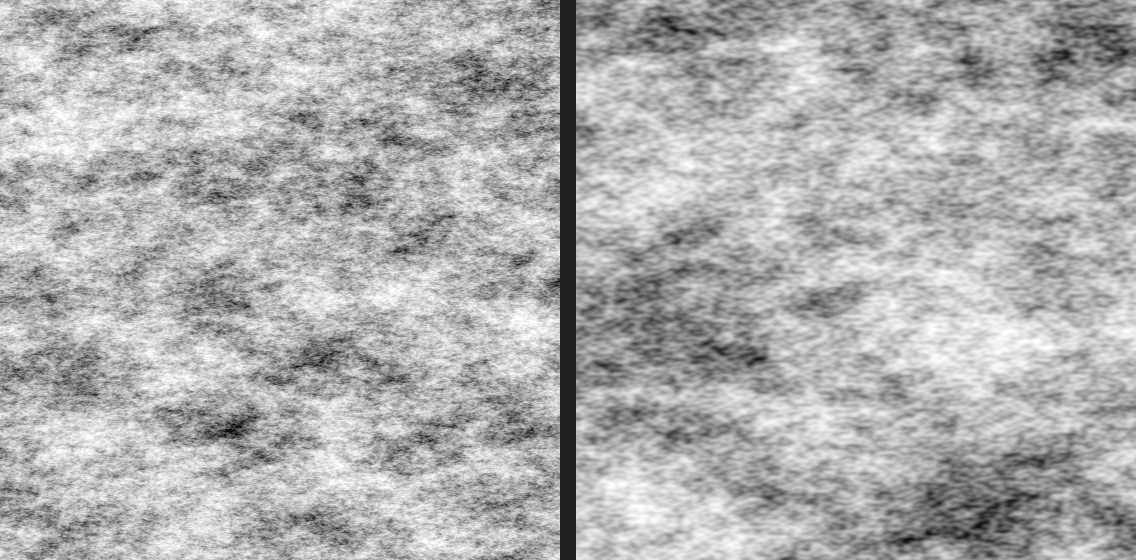
Left, the full canvas; right, a detail of the centre.
Write a Shadertoy shader that draws this texture.

```glsl
const int OCTAVES = 7;
const float BASE_FREQUENCY = 2.7;   // coarsest cells across the canvas
const float LACUNARITY = 2.03;
const float GAIN = 0.95;            // amplitude ratio between octaves
const float STRETCH = 2.05;         // horizontal elongation of the grains
const float TILT = 0.03;            // rise of the streaks, in radians
const float OCTAVE_TURN = 0.9;      // hides the lattice directions
const float NOISE_DEVIATION = 0.21; // typical spread of one octave
const float MEAN_GREY = 0.702;
const float CONTRAST = 0.134;
const float DARK_SKEW = 0.014;      // deepens shadows, compresses lights
const float TAU = 6.2831853;

mat2 rotation(float angle) {
    float c = cos(angle), s = sin(angle);
    return mat2(c, -s, s, c);
}

// Integer hash giving a random unit gradient per lattice point
vec2 latticeGradient(ivec2 cell, int seed) {
    uint h = uint(cell.x) * 374761393u + uint(cell.y) * 668265263u
           + uint(seed) * 974634777u;
    h = (h ^ (h >> 15)) * 2246822519u;
    h = (h ^ (h >> 13)) * 3266489917u;
    h ^= h >> 16;
    float angle = TAU * float(h & 65535u) / 65536.0;
    return vec2(cos(angle), sin(angle));
}

float cornerValue(ivec2 cell, vec2 local, ivec2 corner, int seed) {
    return dot(latticeGradient(cell + corner, seed), local - vec2(corner));
}

float gradientNoise(vec2 p, int seed) {
    ivec2 cell = ivec2(floor(p));
    vec2 f = fract(p);
    vec2 blend = f * f * f * (f * (f * 6.0 - 15.0) + 10.0);
    float low = mix(cornerValue(cell, f, ivec2(0, 0), seed),
                    cornerValue(cell, f, ivec2(1, 0), seed), blend.x);
    float high = mix(cornerValue(cell, f, ivec2(0, 1), seed),
                     cornerValue(cell, f, ivec2(1, 1), seed), blend.x);
    return mix(low, high, blend.y);
}

// Layered noise scaled to unit deviation
float cloudGrain(vec2 p) {
    float sum = 0.0, power = 0.0, amplitude = 1.0;
    mat2 turn = rotation(OCTAVE_TURN);
    p *= BASE_FREQUENCY;
    for (int i = 0; i < OCTAVES; i++) {
        sum += amplitude * gradientNoise(p, i + 1);
        power += amplitude * amplitude;
        amplitude *= GAIN;
        p = turn * p * LACUNARITY + vec2(7.31, 3.77);
    }
    return sum / (NOISE_DEVIATION * sqrt(power));
}

void mainImage(out vec4 fragColor, in vec2 fragCoord) {
    vec2 uv = fragCoord / iResolution.y;

    // Stretched, slightly tilted grain space
    vec2 grainSpace = rotation(TILT) * uv;
    grainSpace.y *= STRETCH;

    // Tone curve with a longer tail towards black
    float z = clamp(cloudGrain(grainSpace), -3.6, 3.6);
    float grey = MEAN_GREY + CONTRAST * z - DARK_SKEW * (z * z - 1.0);
    fragColor = vec4(vec3(clamp(grey, 0.0, 1.0)), 1.0);
}
```
